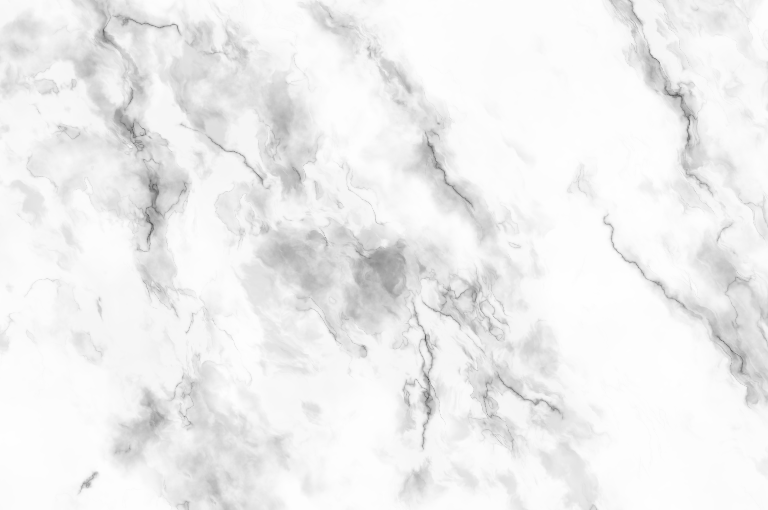
This texture is drawn by a Shadertoy shader. Its source:

```glsl
// White marble: crumbled grey patches and thin broken veins on a white stone.
// Warped seams decide where the stone is stained; fractal noise, stretched
// along a diagonal grain, fills them with patches, dark rims and hairlines.

#define WHITE 0.992          // brightness of clean stone
#define WARP 0.17            // broad wandering of the seams
#define CRUMPLE 0.055        // fine jaggedness of seams and veins
#define SEAM_WIDTH 0.056     // half width of a stained band
#define HAIRLINE 0.0030      // half width of a dark vein
#define CLOUD_DEPTH 0.115    // darkness of grey patches
#define CLOT_DEPTH 0.16      // darkness of clots inside the seams
#define RIM_DEPTH 0.15       // darkness of patch rims
#define VEIN_DEPTH 0.34      // darkness of seam cores
#define GRAIN_DIR vec2(0.5, -0.866)

// Main seams as segments: start.xy, end.xy, in canvas heights
const int SEAM_COUNT = 9;
const vec4 SEAMS[SEAM_COUNT] = vec4[SEAM_COUNT](
    vec4(0.17, 1.02, 0.31, 0.36), vec4(0.62, 0.54, 1.12, 0.17),
    vec4(1.25, 1.05, 1.46, 0.53), vec4(1.15, 0.64, 1.52, 0.20),
    vec4(0.37, 0.33, 0.13, 0.00), vec4(0.64, 1.02, 0.94, 0.56),
    vec4(0.78, 0.45, 0.82, 0.06), vec4(0.19, 0.97, 0.46, 0.89),
    vec4(0.35, 0.78, 0.60, 0.60));

float hash(vec2 p) {
    return fract(sin(dot(p, vec2(127.1, 311.7))) * 43758.5453);
}

float valueNoise(vec2 p) {
    vec2 cell = floor(p), f = fract(p);
    f = f * f * f * (f * (f * 6.0 - 15.0) + 10.0);
    float low = mix(hash(cell), hash(cell + vec2(1, 0)), f.x);
    float high = mix(hash(cell + vec2(0, 1)), hash(cell + vec2(1, 1)), f.x);
    return mix(low, high, f.y);
}

// Fractal noise, 0 to 1 with mean 0.5
float fbm(vec2 p) {
    float sum = 0.0, amplitude = 0.5, total = 0.0;
    for (int i = 0; i < 5; i++) {
        sum += amplitude * valueNoise(p);
        total += amplitude;
        amplitude *= 0.56;
        p = mat2(0.8, 0.6, -0.6, 0.8) * p * 2.03 + 17.3;
    }
    return sum / total;
}

// Random shift around zero
vec2 shift(vec2 p) {
    return vec2(fbm(p + 3.1), fbm(p + 41.7)) - 0.5;
}

float segmentDistance(vec2 p, vec2 a, vec2 b) {
    vec2 ab = b - a;
    return length(p - a - ab * clamp(dot(p - a, ab) / dot(ab, ab), 0.0, 1.0));
}

// x: broad stain around the seams, y: thin core line
vec2 seamField(vec2 p, float lineWidth) {
    vec2 field = vec2(0.0);
    for (int i = 0; i < SEAM_COUNT; i++) {
        float d = segmentDistance(p, SEAMS[i].xy, SEAMS[i].zw);
        float width = SEAM_WIDTH * (0.7 + 0.6 * hash(vec2(i, 3)));
        field = max(field, vec2(exp(-d * d / (width * width)), exp(-d / lineWidth)));
    }
    return field;
}

void mainImage(out vec4 fragColor, in vec2 fragCoord) {
    vec2 p = fragCoord / iResolution.y;
    float lineWidth = max(HAIRLINE, 0.8 / iResolution.y);

    // Bend the stone, then turn it into grain axes: across, along
    vec2 warped = p + WARP * shift(p * 4.0) + CRUMPLE * shift(p * 17.0);
    vec2 q = mix(p, warped, 0.6);
    q = vec2(dot(q, vec2(-GRAIN_DIR.y, GRAIN_DIR.x)), dot(q, GRAIN_DIR));

    // Where the stone is stained
    vec2 seam = seamField(warped, lineWidth);
    float coarse = fbm(q * vec2(4.5, 3.0) + 8.4);
    float stain = smoothstep(0.46, 0.78, coarse + 0.24 * seam.x);

    // Crumbled patches, drawn out into streaks towards the right
    float streaky = smoothstep(1.0, 1.3, p.x);
    float grain = mix(fbm(q * vec2(12.0, 8.0) + 5.0),
                      fbm(q * vec2(20.0, 4.5) + 23.0), streaky);
    float patches = smoothstep(0.46, 0.66, grain);
    float speckle = max(0.0, 2.6 * fbm(p * 22.0 + 60.0) - 0.3);
    float dark = stain * (0.026 + CLOUD_DEPTH * patches * speckle);

    // Dark clots gathered in the seams
    float clot = smoothstep(0.52, 0.70, fbm(q * vec2(24.0, 13.0) + 310.0));
    dark += CLOT_DEPTH * clot * seam.x * stain;

    // Dark broken rims around the patches
    float broken = smoothstep(0.45, 0.64, fbm(q * vec2(12.0, 8.0) + 77.0));
    float rim = exp(-abs(grain - 0.52) / (5.5 * lineWidth));
    dark += RIM_DEPTH * rim * broken * (0.10 + 0.90 * stain);

    // Seam cores and fine wandering hairlines
    float fading = smoothstep(0.42, 0.64, fbm(p * 13.0 + 91.0));
    dark += VEIN_DEPTH * seam.y * fading;
    float hair = fbm(q * vec2(8.0, 4.5) + 130.0) - 0.5;
    dark += 0.27 * exp(-abs(hair) / (4.0 * lineWidth)) * broken * stain;

    // Faint smudges and milky mottling on the clean stone
    float smudge = smoothstep(0.54, 0.72, fbm(q * vec2(15.0, 10.0) + 150.0));
    dark += 0.085 * smudge * smoothstep(0.38, 0.60, coarse);
    dark += 0.022 * (fbm(p * 7.0 + 200.0) - 0.4);

    fragColor = vec4(vec3(clamp(WHITE - dark, 0.0, 1.0)), 1.0);
}
```
